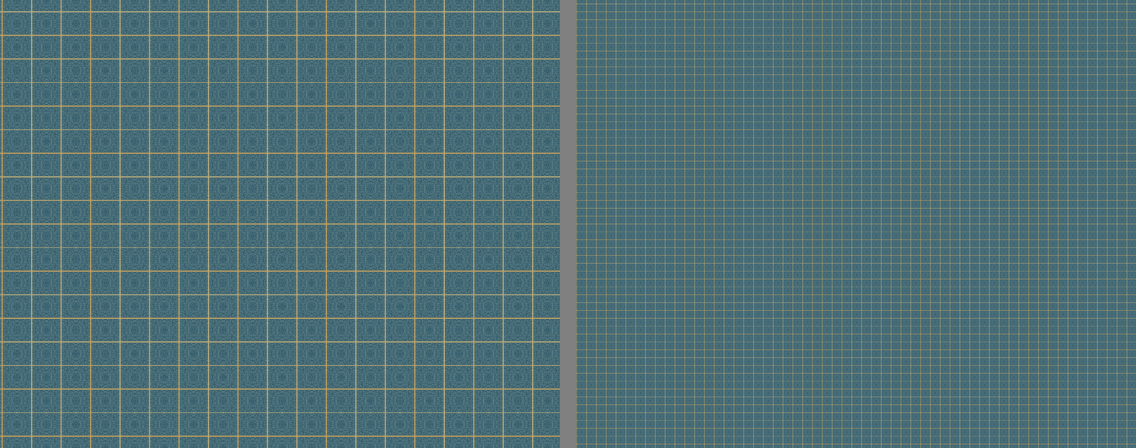
Left: one tile. Right: repeated 3 by 3.
This pattern is drawn by a WebGL 1 fragment shader. Its source:

```glsl
precision highp float;
// Teal ornamental tiles, 19 by 19, divided by fine golden lines of uneven strength.

uniform vec2 u_resolution;

vec2 gradient(vec2 corner) {
  float angle = 6.2832 * fract(sin(dot(corner, vec2(127.1, 311.7))) * 4375.85);
  return vec2(cos(angle), sin(angle));
}

float gradientNoise(vec2 p) {
  vec2 i = floor(p);
  vec2 f = p - i;
  vec2 s = f * f * f * (f * (f * 6.0 - 15.0) + 10.0);
  float a = dot(gradient(i), f);
  float b = dot(gradient(i + vec2(1.0, 0.0)), f - vec2(1.0, 0.0));
  float c = dot(gradient(i + vec2(0.0, 1.0)), f - vec2(0.0, 1.0));
  float d = dot(gradient(i + 1.0), f - 1.0);
  return mix(mix(a, b, s.x), mix(c, d, s.x), s.y);
}

// Soft band of half width w around zero
float band(float d, float w) {
  return 1.0 - smoothstep(0.0, w, abs(d));
}

// Lightness of the mirrored ornament, p measured from the tile centre
float ornament(vec2 p, float strength) {
  vec2 q = abs(p);
  float radius = length(q);
  float diamond = q.x + q.y;
  float petals = 0.36 + 0.035 * cos(8.0 * atan(q.y, q.x + 0.0001));
  float speckle = gradientNoise(q * 13.0 + 3.7) + 0.6 * gradientNoise(q * 21.0 + 9.2);
  float light = 0.30 + 0.75 * speckle;
  light += 0.28 * band(diamond - 0.23, 0.07) * strength;
  light += 0.22 * band(radius - petals, 0.06);
  light += 0.18 * band(length(q - vec2(0.625, 0.5)) - 0.24, 0.06);
  light -= 0.38 * (1.0 - smoothstep(0.10, 0.18, diamond)) * strength;
  light += 0.25 * band(radius, 0.05);
  return clamp(light, 0.0, 1.0);
}

void main() {
  const float REPEATS = 19.0;
  vec2 grid = gl_FragCoord.xy / u_resolution * REPEATS - vec2(0.074, 0.5);
  vec2 pixel = REPEATS / u_resolution;
  vec2 tile = mod(floor(grid), REPEATS);
  vec2 lineId = mod(floor(grid + 0.5), REPEATS);
  vec2 fromLine = abs(fract(grid + 0.5) - 0.5);

  // Woven ground, with the central motif varying from tile to tile
  float strength = 0.8 + 0.2 * cos(6.2832 * (tile.x * 9.0 + tile.y * 7.0) / REPEATS);
  float light = ornament((fract(grid) - 0.5) * vec2(1.25, 1.0), strength);
  vec3 color = mix(vec3(0.215, 0.375, 0.435), vec3(0.37, 0.50, 0.52), light);

  // Horizontal lines fade in a cyclic rhythm
  float phase = mod((18.0 - lineId.y) * 8.0, REPEATS);
  float faded = 1.0 - smoothstep(0.5, 4.5, abs(phase - 4.0));
  vec2 halfWidth = vec2(0.023, mix(0.029, 0.021, faded));
  vec2 cover = clamp((halfWidth - fromLine) / pixel + 0.5, 0.0, 1.0);
  cover.y *= 1.0 - 0.4 * faded;

  // Gold drifts between pale and orange from line to line
  vec2 warmth = 0.5 + 0.5 * cos(6.2832 * lineId * vec2(7.0, 8.0) / REPEATS);
  vec3 pale = vec3(0.72, 0.68, 0.50);
  vec3 orange = vec3(0.76, 0.62, 0.36);
  color = mix(color, mix(pale, orange, warmth.y), cover.y * 0.92);
  color = mix(color, mix(pale, orange, warmth.x), cover.x * 0.92);

  // Small pale knots halfway along the faded lines
  float knot = band(length((vec2(fract(grid.x) - 0.5, fromLine.y)) * vec2(1.25, 1.0)), 0.09);
  color = mix(color, vec3(0.60, 0.62, 0.53), knot * faded * 0.5);

  gl_FragColor = vec4(color, 1.0);
}
```
